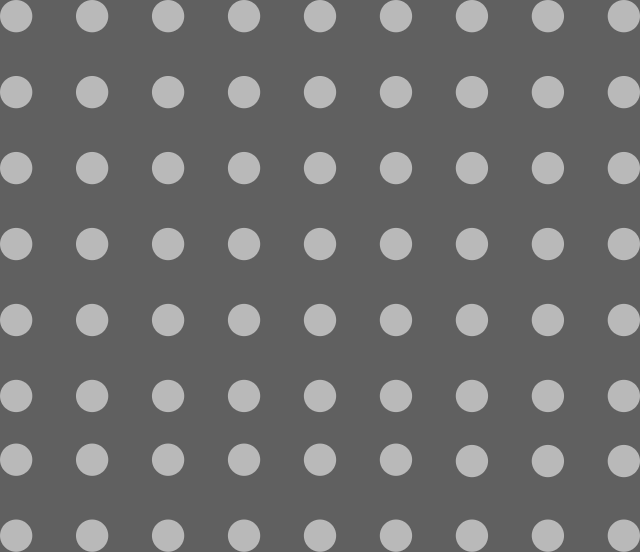
Give the GLSL for this pattern, as a WebGL 1 fragment shader.

```glsl
precision highp float;

// Pale grey dots on a dark grey ground, nine across and eight down.
// Nearest-cell repetition places the dots; the last two rows close up,
// and the right end of the seventh row sits slightly low.

uniform vec2 u_resolution;

// Lengths are fractions of the canvas width.
const float PITCH = 0.11869;
const float MARGIN = 0.02525;
const float RADIUS = 0.0252;
const float SEAM = 0.668;         // depth where the lower rows begin
const float ROW_OVERLAP = 0.0191; // how far the lower rows move up
const float ROW_SAG = 0.0021;     // drop at the right of the seventh row

const vec3 GROUND = vec3(0.378);
const vec3 DOT = vec3(0.727);

// Index of the dot nearest to a point.
vec2 nearestCell(vec2 p, float pitch, float margin) {
  return floor((p - margin) / pitch + 0.5);
}

// Downward offset of the dots from column 6 on in row 6.
float sagOf(vec2 cell, float amount) {
  float inRow = 1.0 - step(0.5, abs(cell.y - 6.0));
  return amount * inRow * step(5.5, cell.x);
}

float discDistance(vec2 p, vec2 center, float radius) {
  return length(p - center) - radius;
}

float coverage(float dist, float pixel) {
  return clamp(0.5 - dist / pixel, 0.0, 1.0);
}

void main() {
  // Measure down from the top edge.
  float pixel = 1.0 / u_resolution.x;
  vec2 p = vec2(gl_FragCoord.x, u_resolution.y - gl_FragCoord.y) * pixel;

  // Close up the lower rows, then find the nearest dot.
  p.y += ROW_OVERLAP * step(SEAM, p.y);
  vec2 cell = nearestCell(p, PITCH, MARGIN);
  vec2 center = MARGIN + cell * PITCH;
  center.y += sagOf(cell, ROW_SAG);

  float dist = discDistance(p, center, RADIUS);
  gl_FragColor = vec4(mix(GROUND, DOT, coverage(dist, pixel)), 1.0);
}
```
